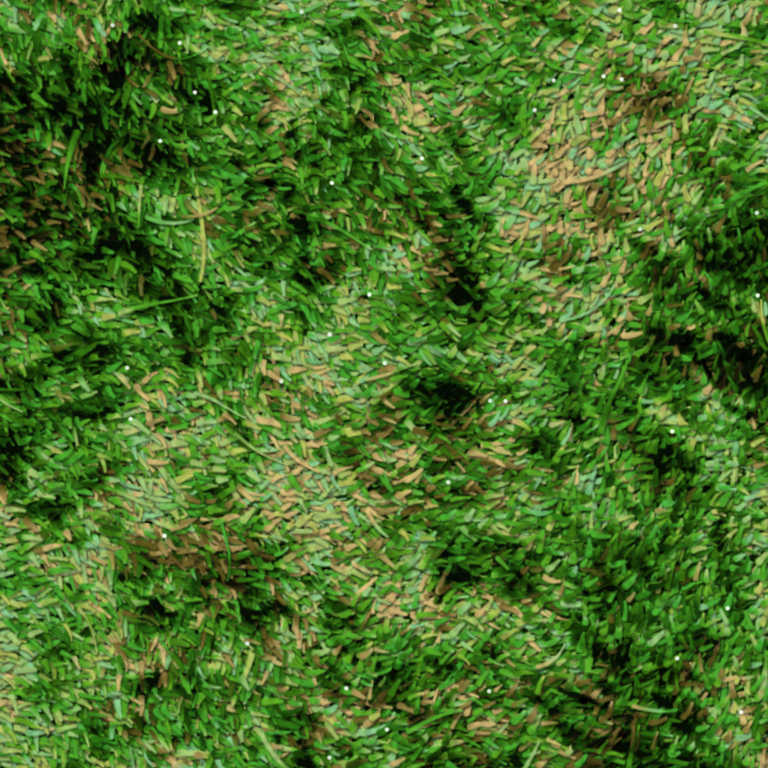
This texture is drawn by a Shadertoy shader. Its source:

```glsl
// A sunlit lawn seen from above: short grass blades with dry straw patches.
// Jittered grids of tapered strokes are painted layer over layer, each with a
// soft shadow; slow noise steers their heading, brightness and dryness.

const vec3 SHADE  = vec3(0.02, 0.05, 0.015);
const vec3 DEEP   = vec3(0.09, 0.24, 0.025);
const vec3 GREEN  = vec3(0.19, 0.43, 0.065);
const vec3 BRIGHT = vec3(0.31, 0.63, 0.15);
const vec3 PALE   = vec3(0.61, 0.74, 0.42);
const vec3 BROWN  = vec3(0.36, 0.32, 0.11);
const vec3 STRAW  = vec3(0.80, 0.70, 0.45);
const vec3 GLINT  = vec3(0.88, 0.93, 0.88);

// Slowly varying properties of the lawn at one point
struct Lawn {
    float heading;
    float light;
    float dryness;
};

vec3 hash3(vec2 p) {
    vec3 q = fract(p.xyx * vec3(0.1031, 0.1030, 0.0973));
    q += dot(q, q.yxz + 33.33);
    return fract((q.xxy + q.yzz) * q.zyx);
}

float noise(vec2 p) {
    vec2 cell = floor(p), f = fract(p);
    f = f * f * (3.0 - 2.0 * f);
    float low  = mix(hash3(cell).x, hash3(cell + vec2(1, 0)).x, f.x);
    float high = mix(hash3(cell + vec2(0, 1)).x, hash3(cell + vec2(1, 1)).x, f.x);
    return mix(low, high, f.y);
}

// Noise centred on zero
float swing(vec2 p) {
    return noise(p) - 0.5;
}

float patchAt(vec2 p, vec2 center, float radius) {
    vec2 d = (p - center) / radius;
    return exp(-dot(d, d));
}

mat2 rotation(float a) {
    return mat2(cos(a), -sin(a), sin(a), cos(a));
}

// Green ramp from shadow to sunlit tip, t in 0..1
vec3 grassColor(float t, float tint) {
    vec3 c = mix(SHADE, DEEP, smoothstep(0.02, 0.16, t));
    c = mix(c, GREEN, smoothstep(0.20, 0.36, t));
    c = mix(c, BRIGHT, smoothstep(0.46, 0.64, t));
    c = mix(c, PALE, smoothstep(0.76, 0.98, t));
    return c * mix(vec3(0.82, 1.02, 1.25), vec3(1.15, 0.99, 0.8), tint);
}

// Distance to a slightly bent stroke along x that narrows towards its tip
float bladeDistance(vec2 p, float halfLen, float width, float bend) {
    float along = clamp(p.x / halfLen, -1.0, 1.0);
    p.y += bend * halfLen * along * along;
    return length(vec2(p.x - along * halfLen, p.y)) - width * (0.85 - 0.25 * along);
}

// Paints one jittered grid of blades over col
vec3 paintBlades(vec3 col, vec2 uv, Lawn lawn, float cells, float width,
                 float density, float lift, float seed, float soft) {
    vec2 base = floor(uv * cells);
    for (int k = 0; k < 9; k++) {
        vec2 id = base + vec2(k % 3, k / 3) - 1.0;
        vec3 place = hash3(id + seed * 17.3 + 5.0);
        vec3 look  = hash3(id + seed * 31.7 + 91.0);
        vec3 form  = hash3(id + seed * 23.9 + 47.0);
        if (form.z > density) continue;

        vec2 p = uv - (id + place.xy) / cells;
        mat2 turn = rotation(-lawn.heading - (place.z - 0.5) * 2.0);
        float halfLen = mix(0.30, 0.85, form.x) / cells;
        float w = width * mix(0.65, 1.3, form.y);
        float bend = (look.z - 0.5) * 0.25;
        vec2 q = p * turn;
        float d = bladeDistance(q, halfLen, w, bend);
        float dShadow = bladeDistance((p + vec2(-0.0015, 0.0025)) * turn, halfLen, w, bend);

        float tone = 0.5 + (look.x - 0.5) * 0.75 + lift + lawn.light + 0.08 * q.x / halfLen;
        vec3 blade = grassColor(tone, look.z);
        float dry = smoothstep(-0.06, 0.06, lawn.dryness - look.y);
        vec3 straw = mix(BROWN, STRAW, smoothstep(0.3, 1.0, tone));
        blade = mix(blade, straw * smoothstep(-0.15, 0.3, tone), dry);

        col *= 1.0 - 0.32 * smoothstep(0.0030, -0.0020, dShadow);
        col = mix(col, blade, 0.94 * smoothstep(soft, -soft, d));
    }
    return col;
}

void mainImage(out vec4 fragColor, in vec2 fragCoord) {
    vec2 uv = fragCoord / iResolution.y;
    float soft = max(0.0023, 0.9 / iResolution.y);

    // Slow fields: blades lean down to the right at left, upwards at right
    Lawn lawn;
    lawn.heading = mix(-0.5, 0.85, smoothstep(0.35, 0.9, uv.x + 0.25 * (0.5 - uv.y)))
                 + 1.6 * swing(uv * 6.0 + 3.0);
    vec2 grain = uv * rotation(lawn.heading * 0.2) * vec2(30.0, 42.0);
    lawn.light = 0.50 * swing(uv * 5.0 + 20.0) + 0.62 * swing(uv * 15.0 + 40.0)
               + 0.68 * swing(grain + 70.0)
               - 0.28 * patchAt(uv, vec2(0.92, 0.54), 0.15)
               - 0.15 * patchAt(uv, vec2(0.06, 0.88), 0.2);
    float patches = patchAt(uv, vec2(0.80, 0.77), 0.15) + patchAt(uv, vec2(0.35, 0.34), 0.13)
                  + 0.6 * patchAt(uv, vec2(0.55, 0.05), 0.22);
    lawn.dryness = 0.03 + 0.55 * patches * noise(uv * 16.0 + 8.0)
                 + 0.32 * smoothstep(0.5, 0.9, noise(uv * 14.0 + 60.0));
    lawn.light += 0.10 * patches;

    // Dark soil, then alternating layers of short and long blades
    vec3 col = mix(SHADE, DEEP, noise(uv * 90.0));
    for (int i = 0; i < 9; i++) {
        float layer = float(i);
        bool isLong = i % 2 == 1;
        col = paintBlades(col, uv, lawn, isLong ? 32.0 : 66.0 + layer,
                          isLong ? 0.0036 : 0.0035, isLong ? 0.65 : 0.85,
                          0.015 * layer, layer + 1.0, soft);
    }

    // Sparse long stems and tiny wet glints
    col = paintBlades(col, uv, lawn, 16.0, 0.0028, 0.16, 0.30, 12.0, soft);
    vec2 dew = uv * 45.0;
    vec3 spot = hash3(floor(dew) + 300.0);
    float drop = length(fract(dew) - 0.25 - 0.5 * spot.xy) / 45.0;
    col = mix(col, GLINT, step(spot.z, 0.02) * smoothstep(0.0045, 0.001, drop));

    // Fine mottling
    col *= 0.92 + 0.22 * noise(uv * 150.0 + 7.0);
    fragColor = vec4(clamp(col, 0.0, 1.0), 1.0);
}
```
